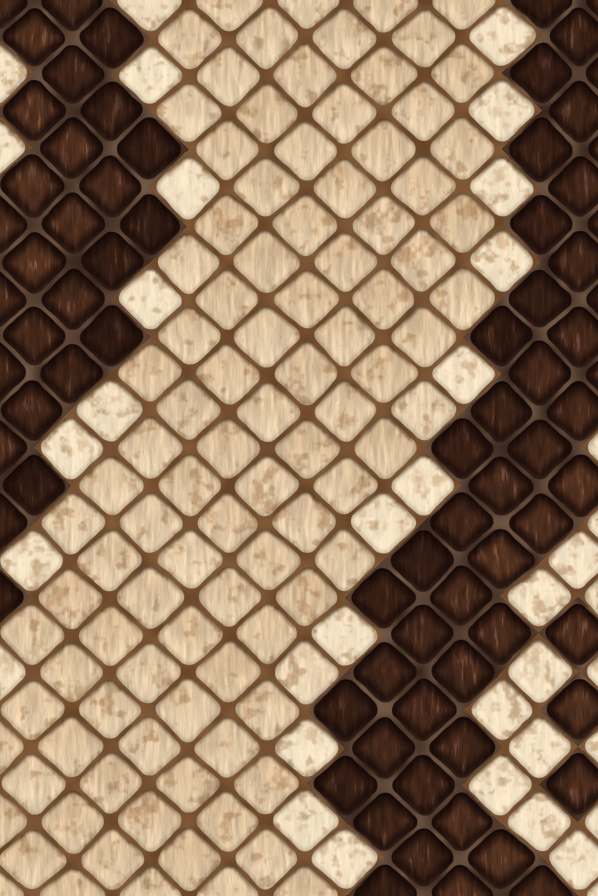
Reproduce this texture procedurally as a Shadertoy shader.

```glsl
// Snake skin: a staggered lattice of rounded diamond scales. Each scale is
// coloured whole, by its lattice position: a tan diagonal band with cream rims,
// dark brown flanks and a cream ring. Grain and shadow come from value noise.

#define ROWS 12.0          // scales down the canvas
#define COLUMN_STEP 0.523  // half the horizontal period, in row heights
#define CENTRE_X 0.512     // canvas x of column zero
#define SCALE_HALF 0.462   // half side of a scale; a cell has 0.5
#define CORNER 0.19        // corner rounding
#define WOBBLE 0.07        // lattice irregularity
#define GRAIN 0.30         // strength of the fibre streaks

const vec3 CREAM = vec3(0.96, 0.89, 0.77);
const vec3 TAN = vec3(0.82, 0.69, 0.54);
const vec3 OCHRE = vec3(0.60, 0.43, 0.27);
const vec3 SEAM_LIGHT = vec3(0.40, 0.26, 0.15);
const vec3 SEAM_DARK = vec3(0.42, 0.32, 0.25);
const vec3 BROWN = vec3(0.29, 0.17, 0.11);
const vec3 BLACKISH = vec3(0.11, 0.05, 0.035);

float hash(vec2 p) {
    vec3 q = fract(p.xyx * vec3(0.1031, 0.1030, 0.0973));
    q += dot(q, q.yzx + 33.33);
    return fract((q.x + q.y) * q.z);
}

float noise(vec2 p) {
    vec2 i = floor(p), f = fract(p);
    f = f * f * (3.0 - 2.0 * f);
    return mix(mix(hash(i), hash(i + vec2(1, 0)), f.x),
               mix(hash(i + vec2(0, 1)), hash(i + vec2(1, 1)), f.x), f.y);
}

float fbm(vec2 p) {
    return 0.55 * noise(p) + 0.3 * noise(p * 2.1 + 7.0) + 0.15 * noise(p * 4.3 + 19.0);
}

// Signed depth inside the diagonal band, in columns; c = (column, row from top)
float bandDepth(vec2 c) {
    float left = min(-4.69 + 0.478 * c.y, -0.955 - 0.86 * c.y);
    float right = max(min(5.46, 8.70 - 0.869 * c.y), 0.30 + 1.34 * max(c.y - 10.78, 0.0));
    return min(c.x - left, right - c.x);
}

// Cream ring at the lower right and the small spot at the upper left
bool inCreamPatch(vec2 c) {
    float rim = 4.18 + abs(c.y - 10.0) * (c.y < 10.0 ? 0.82 : 1.15);
    bool hole = abs(c.x - 7.0) < 0.5 && abs(c.y - 9.5) < 1.2;
    bool spot = c.x < -7.5 && abs(c.y - 1.45) < 0.85;
    return (c.x > rim && !hole) || spot;
}

float roundedBox(vec2 p, float halfSide, float radius) {
    vec2 d = abs(p) - halfSide + radius;
    return length(max(d, 0.0)) + min(max(d.x, d.y), 0.0) - radius;
}

void mainImage(out vec4 fragColor, in vec2 fragCoord) {
    // Position in row heights, y downwards
    float pixel = ROWS / iResolution.y;
    vec2 p = vec2(fragCoord.x - CENTRE_X * iResolution.x, iResolution.y - fragCoord.y) * pixel;
    vec2 warped = p + WOBBLE * (vec2(noise(p * 1.3), noise(p * 1.3 + 40.0)) - 0.5);

    // Diagonal axes turn the staggered lattice into a square grid
    float column = warped.x / COLUMN_STEP;
    vec2 diagonal = vec2(0.5 * column + warped.y, 0.5 * column - warped.y);
    vec2 id = floor(diagonal + 0.5);
    vec2 f = diagonal - id;
    vec2 cell = vec2(id.x + id.y, 0.5 * (id.x - id.y));
    vec2 local = vec2(f.x + f.y, f.x - f.y);   // x right, y down, each -1 to 1

    // Scale outline, slightly uneven
    float ragged = 0.018 * (noise(p * 9.0) - 0.5);
    float d = roundedBox(f, SCALE_HALF, CORNER) + ragged;
    float cover = smoothstep(1.0, -1.0, d / (1.2 * pixel));
    float inside = max(-d, 0.0);

    // Scale kind
    float depth = bandDepth(cell);
    bool patchScale = inCreamPatch(cell);
    bool isLight = depth > 0.0 || patchScale;
    float pale = patchScale ? 1.0 : smoothstep(1.25, 0.5, depth);
    float tint = hash(id + 51.0);

    // Wear shared by both kinds
    float fibres = fbm(vec2(p.x * 21.0 + 0.8 * noise(p * 3.0), p.y * 3.5 + tint * 9.0));
    float mottle = fbm(p * 6.0 + tint * 20.0);
    float upper = smoothstep(0.1, -0.85, local.y);
    float rim = smoothstep(0.11, 0.0, inside);

    vec3 skin, seam;
    if (isLight) {
        skin = mix(TAN, CREAM, 0.18 + 0.22 * tint + 0.25 * smoothstep(-0.5, 0.7, local.y));
        skin = mix(skin, CREAM, pale * smoothstep(0.25, 0.5, mottle + 0.2 * local.y + 0.1));
        skin = mix(skin, OCHRE, 0.45 * smoothstep(0.56, 0.82, mottle) + 0.4 * upper * rim);
        skin *= 1.0 + GRAIN * (1.0 - 0.5 * pale) * (fibres - 0.52);
        skin *= 1.0 - 0.16 * rim;
        seam = mix(SEAM_LIGHT, OCHRE, 0.55 * noise(p * 5.0));
    } else {
        float body = smoothstep(0.02, 0.27, inside) * (0.55 + 0.45 * smoothstep(-0.4, -2.2, depth));
        skin = mix(BLACKISH, BROWN, body * (0.75 + 0.45 * tint));
        skin *= 1.0 + 2.2 * GRAIN * (fibres - 0.5);
        skin += 0.10 * smoothstep(0.62, 0.85, fibres) * body;
        skin = mix(skin, SEAM_DARK, 0.25 * rim * smoothstep(0.0, 0.7, local.y));
        seam = mix(BLACKISH, SEAM_DARK, 0.35 + 0.75 * noise(p * 4.0));
    }

    // Shadow cast by the scale above, then seams between scales
    skin *= 1.0 - 0.38 * upper * smoothstep(0.07, 0.0, inside);
    vec3 color = mix(seam, skin, cover);
    fragColor = vec4(clamp(color, 0.0, 1.0), 1.0);
}
```
